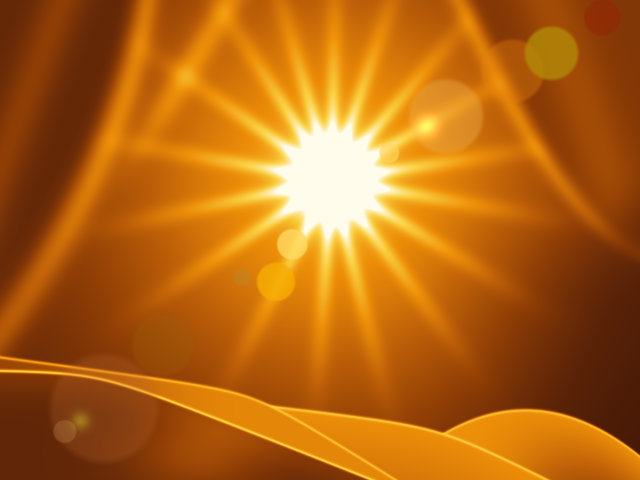
Reproduce this background procedurally as a Shadertoy shader.

```glsl
// Golden sunburst between soft curtains, above rim-lit dunes, with lens flare discs.

const vec2  SUN = vec2(0.691, 0.625);
const float CORE_RADIUS = 0.08;
const float GLOW_RADIUS = 0.50;
const float RAY_STRENGTH = 0.36;
const float RAY_REACH = 0.32;
const float CURTAIN_SHADE = 0.23;
const float RIM_WIDTH = 0.0035;
const float RIM_HEAT = 1.02;

// Colour ramp from shadow to white heat, one stop per 0.2
const vec3 HEAT_STOPS[7] = vec3[7](
    vec3(0.22, 0.07, 0.02), vec3(0.36, 0.14, 0.03), vec3(0.56, 0.24, 0.02),
    vec3(0.75, 0.38, 0.03), vec3(0.93, 0.56, 0.03), vec3(0.98, 0.81, 0.25),
    vec3(1.00, 0.99, 0.92));

// Ray directions in degrees
const int RAY_COUNT = 17;
const float RAY_ANGLES[RAY_COUNT] = float[RAY_COUNT](
    8.7, 30.0, 49.5, 71.5, 89.0, 106.0, 122.7, 144.8, 170.0,
    192.0, 214.0, 243.0, 266.0, 284.0, 307.0, 328.6, 350.0);

// Flare discs: centre and radius, then tint and opacity
const int FLARE_COUNT = 11;
const vec3 FLARE_DISCS[FLARE_COUNT] = vec3[FLARE_COUNT](
    vec3(0.929, 0.757, 0.078), vec3(1.068, 0.852, 0.066), vec3(1.149, 0.889, 0.056),
    vec3(1.255, 0.963, 0.038), vec3(0.811, 0.681, 0.021), vec3(0.609, 0.491, 0.032),
    vec3(0.575, 0.413, 0.040), vec3(0.505, 0.422, 0.018), vec3(0.339, 0.280, 0.064),
    vec3(0.217, 0.149, 0.113), vec3(0.135, 0.101, 0.024));
const vec4 FLARE_TINTS[FLARE_COUNT] = vec4[FLARE_COUNT](
    vec4(0.93, 0.68, 0.30, 0.42), vec4(0.90, 0.50, 0.04, 0.40), vec4(0.70, 0.54, 0.03, 0.80),
    vec4(0.58, 0.14, 0.02, 0.55), vec4(1.00, 0.83, 0.35, 0.65), vec4(1.00, 0.85, 0.38, 0.80),
    vec4(0.97, 0.68, 0.01, 0.80), vec4(0.70, 0.55, 0.20, 0.35), vec4(0.62, 0.38, 0.03, 0.30),
    vec4(0.75, 0.42, 0.18, 0.26), vec4(0.75, 0.55, 0.30, 0.30));

float bell(float x, float width) { return exp(-x * x / (width * width)); }

// Smooth hinge: flat before the knee, unit slope after it
float bend(float x, float knee, float softness) {
    float u = x - knee;
    return 0.5 * (u + sqrt(u * u + softness * softness));
}

vec3 heatColor(float heat) {
    vec3 color = HEAT_STOPS[0];
    for (int i = 1; i < 7; i++)
        color = mix(color, HEAT_STOPS[i], clamp(heat * 5.0 - float(i - 1), 0.0, 1.0));
    return color;
}

float skyHeat(vec2 p) {
    float d = length(p - SUN);
    float shade = 0.14 * smoothstep(0.8, 1.3, p.x) * smoothstep(0.65, 0.35, p.y);
    return 0.19 + 0.69 * bell(d, GLOW_RADIUS) + bell(d, CORE_RADIUS) - shade;
}

float rayHeat(vec2 q) {
    float sum = 0.0;
    for (int i = 0; i < RAY_COUNT; i++) {
        float angle = radians(RAY_ANGLES[i]);
        vec2 dir = vec2(cos(angle), sin(angle));
        float along = dot(q, dir);
        float across = q.x * dir.y - q.y * dir.x;
        sum += bell(across, 0.008 + 0.04 * max(along, 0.0))
             * smoothstep(0.0, 0.06, along) * exp(-along / RAY_REACH);
    }
    return RAY_STRENGTH * sum * smoothstep(0.65, 0.35, length(q));
}

float addCurtains(float heat, vec2 p) {
    float s = 1.0 - p.y;
    // Left: three hanging folds, shadow behind the middle one
    float inner = p.x - (0.48 - 0.60 * s);
    float middle = p.x - (0.305 - 0.168 * s - 0.393 * s * s);
    float outer = p.x - (0.13 - 0.37 * s);
    heat = mix(heat, CURTAIN_SHADE, smoothstep(0.02, -0.06, middle));
    heat += 0.22 * bell(inner, 0.035) * smoothstep(0.44, 0.15, s);
    heat += 0.30 * bell(middle, 0.028 + 0.03 * s) + 0.17 * bell(outer, 0.05);
    // Right: one sweeping hem with a broad inner fold
    float hem = p.x - (0.946 + 0.5 * s + 1.1 * s * s * s * s);
    float cloth = 0.35 + 0.13 * bell(p.x - 1.14 - 0.35 * s, 0.07)
                - 0.2 * bell(length(p - vec2(1.34, 0.51)), 0.08);
    heat = mix(heat, cloth, smoothstep(0.0, 0.05, hem));
    return heat + 0.22 * bell(hem - 0.012, 0.027) * smoothstep(0.58, 0.42, s);
}

float addDune(float heat, float y, float crest, float fill, float rim, float pixel) {
    heat = mix(heat, fill, smoothstep(-pixel, pixel, crest - y));
    return mix(heat, RIM_HEAT, rim * bell(y - crest, RIM_WIDTH));
}

float addDunes(float heat, vec2 p, float pixel) {
    float right = 0.1455 - 1.7 * (p.x - 1.095) * (p.x - 1.095);
    float centre = 0.153 - 0.11 * (p.x - 0.59) - 0.4 * bend(p.x, 0.92, 0.1);
    float back = 0.257 - 0.13 * p.x - 0.5 * bend(p.x, 0.53, 0.08);
    float front = 0.232 - 0.4 * bend(p.x, 0.2, 0.1);
    float ember = 0.26 * bell(length((p - vec2(0.42, 0.06)) * vec2(1.0, 1.6)), 0.15);
    heat = addDune(heat, p.y, right, 0.80 - 2.6 * max(right - p.y, 0.0) * smoothstep(0.95, 1.3, p.x), 0.8, pixel);
    heat = addDune(heat, p.y, centre, 0.80 - 0.9 * max(centre - p.y, 0.0), 0.85, pixel);
    heat = addDune(heat, p.y, back, mix(0.45, 0.76, smoothstep(0.0, 0.5, p.x)), 0.75, pixel);
    return addDune(heat, p.y, front, 0.22 + ember + 0.12 * bell(front - p.y, 0.05), 1.0, pixel);
}

void mainImage(out vec4 fragColor, in vec2 fragCoord) {
    vec2 p = fragCoord / iResolution.xy * vec2(4.0 / 3.0, 1.0);
    float heat = addCurtains(skyHeat(p) + rayHeat(p - SUN), p);
    vec3 color = heatColor(addDunes(heat, p, 1.0 / iResolution.y));

    // Lens flare discs, soft in proportion to their size
    for (int i = 0; i < FLARE_COUNT; i++) {
        vec3 disc = FLARE_DISCS[i];
        float cover = smoothstep(1.08, 0.90, length(p - disc.xy) / disc.z);
        color = mix(color, FLARE_TINTS[i].rgb, cover * FLARE_TINTS[i].a);
    }
    color += vec3(0.30, 0.28, 0.18) * bell(length(p - vec2(0.89, 0.736)), 0.022);
    color += vec3(0.15, 0.25, 0.04) * bell(length(p - vec2(0.168, 0.123)), 0.018);
    fragColor = vec4(color, 1.0);
}
```
